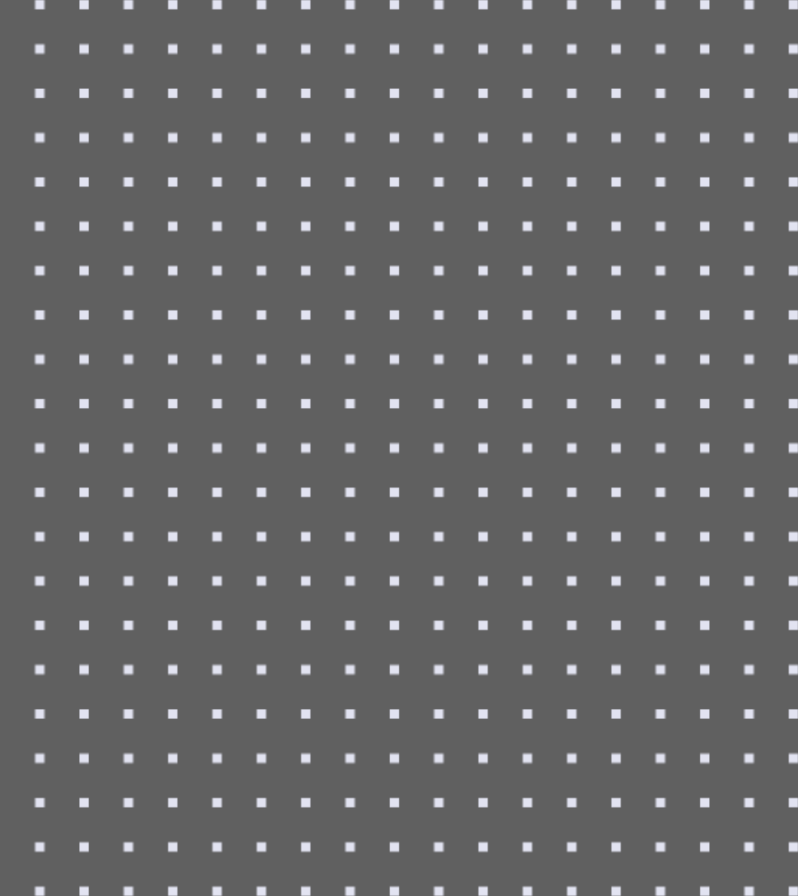
Give the GLSL for this pattern, as a Shadertoy shader.

```glsl
// Evenly spaced grid of small pale square dots on flat dark grey, with slight variation in edge softness
#define COLUMNS 18.0
#define FIRST_DOT vec2(0.897, 0.105)
#define HALF_SIZE 0.105
#define CRISP_EDGE 0.022
#define SOFT_EDGE 0.050
#define SOFTNESS_RATE (3.0 / 7.0)
#define CRISPEST_DOT vec2(8.0, 9.0)
#define GROUND_COLOR vec3(0.378)
#define DOT_COLOR vec3(0.885, 0.890, 0.945)

const float TAU = 6.2831853;

// Edge softness on each axis beats slowly along columns and rows
vec2 edgeSoftness(vec2 dotIndex) {
    vec2 beat = 0.5 + 0.5 * cos(TAU * SOFTNESS_RATE * (dotIndex - CRISPEST_DOT));
    return mix(vec2(SOFT_EDGE), vec2(CRISP_EDGE), beat);
}

// Coverage of a square, softened separately on each axis
float squareDot(vec2 offset, vec2 softness) {
    vec2 edge = abs(offset) - HALF_SIZE;
    vec2 cover = 1.0 - smoothstep(-softness, softness, edge);
    return cover.x * cover.y;
}

void mainImage(out vec4 fragColor, in vec2 fragCoord) {
    // Grid units, measured from the upper left corner
    float cellsPerPixel = COLUMNS / iResolution.x;
    vec2 fromTop = vec2(fragCoord.x, iResolution.y - fragCoord.y);
    vec2 grid = fromTop * cellsPerPixel - FIRST_DOT;

    // Nearest dot; the left margin stays empty
    vec2 dotIndex = floor(grid + 0.5);
    vec2 softness = max(edgeSoftness(dotIndex), vec2(0.5 * cellsPerPixel));
    float cover = squareDot(grid - dotIndex, softness) * step(0.0, dotIndex.x);

    fragColor = vec4(mix(GROUND_COLOR, DOT_COLOR, cover), 1.0);
}
```
